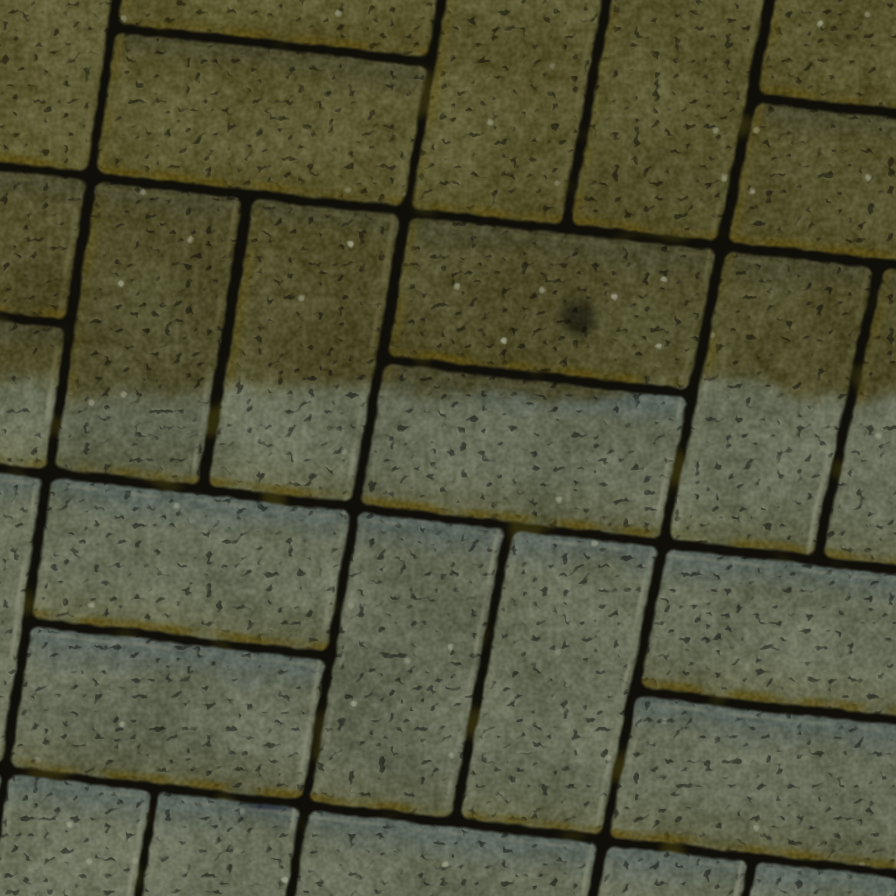
Write a three.js fragment shader that draws this texture.

```glsl
// Basket-weave paving of paired bricks, tilted and slightly converging.
// A skewed grid is inverted to find each brick; rounded-box distances cut the joints,
// gradient noise adds grain, pits and moss, and a damp olive stain covers the top.
varying vec2 vUv;

vec2 hash2(vec2 p) {
  return fract(sin(vec2(dot(p, vec2(127.1, 311.7)), dot(p, vec2(269.5, 183.3)))) * 43758.5);
}

float gradientDot(vec2 cell, vec2 corner, vec2 f) {
  float angle = 6.2832 * hash2(cell + corner).x;
  return dot(vec2(cos(angle), sin(angle)), f - corner);
}

float noise(vec2 p) {
  vec2 c = floor(p), f = fract(p);
  vec2 s = f * f * f * (f * (f * 6.0 - 15.0) + 10.0);
  float low = mix(gradientDot(c, vec2(0.0), f), gradientDot(c, vec2(1.0, 0.0), f), s.x);
  float high = mix(gradientDot(c, vec2(0.0, 1.0), f), gradientDot(c, vec2(1.0), f), s.x);
  return mix(low, high, s.y);
}

float fbm(vec2 p) {
  float sum = 0.0, amp = 1.0;
  for (int i = 0; i < 4; i++) {
    sum += amp * noise(p);
    p = p * 2.03 + 17.3;
    amp *= 0.55;
  }
  return sum;
}

// Canvas position to block coordinates, by fixed-point inversion of the skew
vec2 blockCoords(vec2 uv) {
  vec2 d = uv - vec2(0.397, 0.433), g = vec2(0.0);
  for (int i = 0; i < 5; i++) {
    g.y = (d.y + 0.039 * g.x) / 0.3314;
    g.x = (d.x - 0.0566 * g.y) / (0.343 + 0.0091 * g.y);
  }
  return g;
}

float band(float x, float center, float width) {
  return 1.0 - smoothstep(0.0, width, abs(x - center));
}

void main() {
  vec2 uv = vUv;
  vec2 g = blockCoords(uv);
  g += 0.006 * vec2(noise(uv * 22.0), noise(uv * 22.0 + 40.0));

  // Two bricks per block, alternately lying and standing
  vec2 block = floor(g), f = fract(g);
  bool lying = mod(block.x + block.y, 2.0) < 0.5;
  vec2 size = lying ? vec2(1.0, 0.5) : vec2(0.5, 1.0);
  vec2 half_ = size * 0.5;
  vec2 slot = floor(f / size);
  vec2 b = f - (slot + 0.5) * size;
  vec2 id = hash2(block * 2.0 + slot + 31.0);

  // Rounded brick outline with its own joint width
  float joint = 0.013 + 0.006 * id.x;
  vec2 q = abs(b) - half_ + joint + 0.025;
  float edge = length(max(q, 0.0)) + min(max(q.x, q.y), 0.0) - 0.025;
  edge += 0.006 * noise(uv * 65.0);
  float brick = 1.0 - smoothstep(-0.007, 0.009, edge);
  float bottom = b.y + half_.y, top = half_.y - b.y;
  float left = b.x + half_.x, right = half_.x - b.x;

  // Damp stain with a ragged lower border
  float border = 0.562 + 0.012 * sin(uv.x * 16.0 + 1.8) + 0.035 * fbm(uv * 7.0 + 3.0);
  float damp = smoothstep(-0.016, 0.02, uv.y - border);
  float cloud = fbm(uv * 9.0);
  vec3 dryColor = mix(vec3(0.36, 0.38, 0.30), vec3(0.43, 0.45, 0.37), clamp(0.5 + cloud, 0.0, 1.0));
  vec3 dampColor = mix(vec3(0.30, 0.285, 0.15), vec3(0.355, 0.35, 0.21), clamp(0.5 + cloud, 0.0, 1.0));
  dampColor *= 0.93 + 0.12 * smoothstep(0.6, 0.9, uv.y);
  vec3 col = mix(dryColor, dampColor, damp) * (0.95 + 0.1 * id.y);

  // Bluish upper edge and olive lower part
  float shade = 1.0 - smoothstep(0.02, 0.15 + 0.08 * cloud, top);
  col = mix(col, mix(vec3(0.31, 0.36, 0.36), vec3(0.25, 0.25, 0.17), damp), 0.6 * shade);
  col *= mix(vec3(0.94, 0.92, 0.82), vec3(1.0), smoothstep(0.0, 0.2, bottom));

  // Grain, dark pits and pale chips
  float fine = noise(uv * 190.0);
  col += 0.07 * noise(uv * 75.0 + 8.0) + 0.065 * fine;
  float pits = smoothstep(0.24, 0.5, noise(uv * vec2(88.0, 110.0) + 0.3 * fine));
  col *= 1.0 - 0.45 * pits;
  vec2 chipCell = floor(uv * 17.0), chance = hash2(chipCell + 71.0);
  vec2 chipOffset = fract(uv * 17.0) - 0.25 - 0.5 * hash2(chipCell + 9.0);
  float chip = 1.0 - smoothstep(0.02, 0.09, length(chipOffset) + 0.04 * fine);
  col = mix(col, vec3(0.62, 0.63, 0.54), chip * step(0.8, chance.x) * (0.35 + 0.6 * chance.y));

  // Round dark spot and a blue stain
  float spot = 1.0 - smoothstep(0.006, 0.03, length(uv - vec2(0.645, 0.645)) + 0.008 * cloud);
  col *= 1.0 - 0.5 * spot;
  float stain = 1.0 - smoothstep(0.2, 1.0, length((uv - vec2(0.3, 0.102)) / vec2(0.04, 0.015)));
  col = mix(col, vec3(0.15, 0.17, 0.22), 0.75 * stain);

  // Worn pale rims, strongest on the right
  float rim = max(band(right, joint + 0.018, 0.014), 0.55 * band(top, joint + 0.02, 0.013));
  rim = max(rim, 0.4 * band(left, joint + 0.02, 0.014)) * smoothstep(-0.35, 0.3, noise(uv * 26.0));
  col = mix(col, mix(vec3(0.54, 0.55, 0.46), vec3(0.41, 0.39, 0.25), damp), 0.65 * rim);

  // Ochre moss along lower edges, browner beside damp joints
  float growth = smoothstep(-0.5, 0.3, noise(uv * 24.0 + 5.0));
  float moss = band(bottom, joint + 0.01, 0.032) * growth;
  moss = max(moss, 0.55 * damp * band(left, joint + 0.012, 0.035) * growth);
  col = mix(col, vec3(0.35, 0.30, 0.08) + 0.08 * fine, 0.85 * moss);

  // Deep joints, filled with moss in places
  float filling = smoothstep(0.15, 0.5, noise(uv * 18.0 + 60.0));
  vec3 gap = mix(vec3(0.06, 0.055, 0.03), vec3(0.25, 0.23, 0.06), 0.65 * filling);
  gl_FragColor = vec4(clamp(mix(gap, col, brick), 0.0, 1.0), 1.0);
}
```
